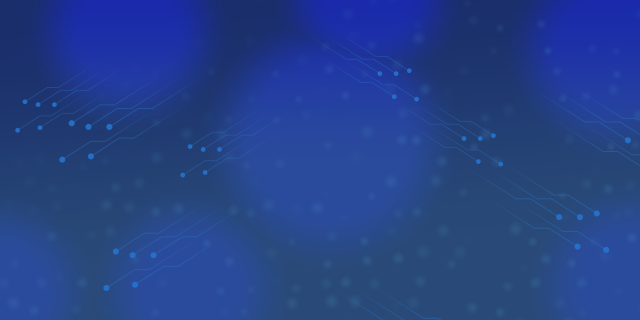
Write a Shadertoy shader that draws this background.

```glsl
#define GLOW_EDGE 0.13
#define SPOT_CELL 0.075
#define SPOT_STRENGTH 0.24
#define LINE_WIDTH 0.0012
#define LINE_STRENGTH 0.42
#define NODE_RADIUS 0.0073
#define LINE_SLOPE 0.64

const vec3 NAVY = vec3(0.10, 0.18, 0.42);
const vec3 SLATE = vec3(0.16, 0.29, 0.47);
const vec3 ROYAL = vec3(0.10, 0.16, 0.67);
const vec3 AZURE = vec3(0.165, 0.295, 0.61);
const vec3 SPOT = vec3(0.27, 0.52, 0.74);
const vec3 TRACE = vec3(0.16, 0.46, 0.78);
const vec3 NODE = vec3(0.14, 0.45, 0.81);

// Large glows: centre and radius
const vec3 GLOWS[7] = vec3[7](
    vec3(0.40, 0.90, 0.27), vec3(1.15, 1.01, 0.25), vec3(1.03, 0.56, 0.355),
    vec3(1.92, 0.84, 0.29), vec3(0.00, 0.09, 0.25), vec3(0.594, 0.10, 0.26),
    vec3(1.97, 0.11, 0.27));

// Circuit groups: first node, scale, direction
const vec4 GROUPS[9] = vec4[9](
    vec4(0.078, 0.682, 1.0, 1.0), vec4(0.224, 0.615, 1.28, 1.0),
    vec4(0.594, 0.542, 1.0, 1.0), vec4(0.362, 0.214, 1.28, 1.0),
    vec4(1.279, 0.779, 1.0, -1.0), vec4(1.542, 0.576, 1.0, -1.0),
    vec4(1.865, 0.333, 1.28, -1.0), vec4(2.080, 0.573, 1.28, -1.0),
    vec4(1.458, -0.052, 1.28, -1.0));

// Node offsets inside one group
const vec2 NODES[5] = vec2[5](
    vec2(0.0), vec2(0.041, -0.009), vec2(0.092, -0.009),
    vec2(-0.023, -0.089), vec2(0.047, -0.081));

vec3 hash3(vec2 cell) {
    vec3 q = fract(cell.xyx * vec3(0.1031, 0.1030, 0.0973));
    q += dot(q, q.yxz + 33.33);
    return fract((q.xxy + q.yzz) * q.zyx);
}

float glowMask(vec2 p) {
    float mask = 0.0;
    for (int i = 0; i < 7; i++) {
        float d = length(p - GLOWS[i].xy) - GLOWS[i].z;
        mask = max(mask, 1.0 - smoothstep(-GLOW_EDGE, 0.5 * GLOW_EDGE, d));
    }
    return mask;
}

// Blurred spots, one possible spot in each jittered cell
float spots(vec2 p) {
    vec2 home = floor(p / SPOT_CELL);
    float light = 0.0;
    for (int j = -1; j <= 1; j++)
    for (int i = -1; i <= 1; i++) {
        vec2 cell = home + vec2(i, j);
        vec3 h = hash3(cell + 17.0);
        vec2 centre = (cell + 0.15 + 0.7 * h.xy) * SPOT_CELL;
        float radius = mix(0.018, 0.030, h.y);
        float glow = 1.0 - smoothstep(0.0, radius, length(p - centre));
        light += glow * smoothstep(0.35, 1.0, h.z);
    }
    return light;
}

// Bent trace starting at the origin: slope, level step, slope
float trace(vec2 q, float pixel) {
    float height = LINE_SLOPE * (min(q.x, 0.070) + max(q.x - 0.105, 0.0));
    float sloped = q.x < 0.070 || q.x > 0.105 ? 0.84 : 1.0;
    float d = abs(q.y - height) * sloped;
    float fade = step(0.0, q.x) * (1.0 - smoothstep(0.08, 0.25, q.x));
    return fade * clamp((LINE_WIDTH - d) / pixel + 0.5, 0.0, 1.0);
}

void mainImage(out vec4 fragColor, in vec2 fragCoord) {
    vec2 p = fragCoord / iResolution.y;
    float pixel = 1.0 / iResolution.y;

    // Backdrop and glows
    float depth = smoothstep(0.0, 0.85, 1.03 - p.y + 0.08 * (p.x - 1.0));
    vec3 color = mix(NAVY, SLATE, depth);
    vec3 glow = mix(AZURE, ROYAL, smoothstep(0.45, 1.05, p.y));
    color = mix(color, glow, glowMask(p));

    // Scattered light, weaker toward the upper left
    float spread = smoothstep(-0.45, 0.35, 0.6 * p.x - p.y + 0.25);
    color = mix(color, SPOT, min(1.0, SPOT_STRENGTH * spread * spots(p)));

    // Circuit groups
    float lines = 0.0, dots = 0.0;
    for (int g = 0; g < 9; g++) {
        vec4 group = GROUPS[g];
        vec2 local = (p - group.xy) * vec2(group.w, 1.0) / group.z;
        float localPixel = pixel / group.z;
        for (int n = 0; n < 5; n++) {
            vec2 q = local - NODES[n];
            lines = max(lines, trace(q, localPixel));
            float d = NODE_RADIUS - length(q);
            dots = max(dots, clamp(d / localPixel + 0.5, 0.0, 1.0));
        }
    }
    color = mix(color, TRACE, LINE_STRENGTH * lines);
    color = mix(color, NODE, 0.9 * dots);

    fragColor = vec4(color, 1.0);
}
```
